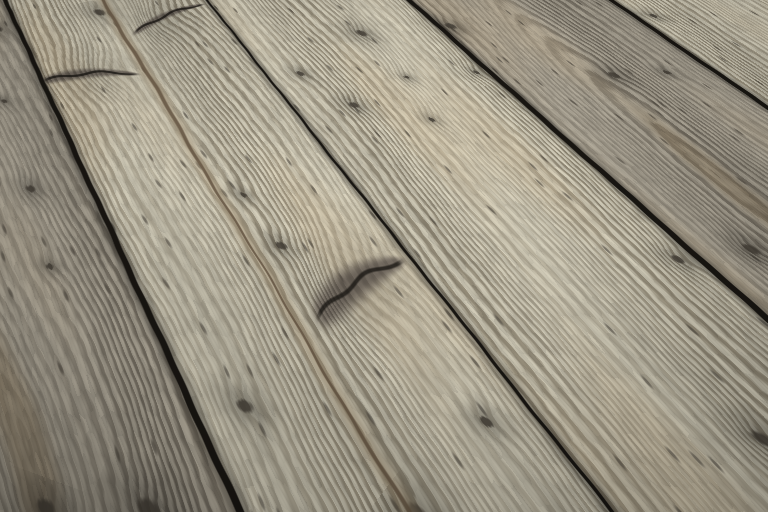
Reproduce this texture procedurally as a Shadertoy shader.

```glsl
// Weathered timber planks in perspective, with grain, knots, scars and dark gaps.

// Plank layout: x = origin + lean * y + plank * (width + spread * y), y downwards
const float ORIGIN = 0.010, LEAN = 0.459, WIDTH = 0.3945, SPREAD = 0.332;
const float DEPTH = 2.83;         // foreshortening along the planks
const float RINGS = 35.0;         // grain lines per plank
const float GAP_HALF = 0.011;     // half gap, in plank widths
const float CRACK_HALF = 0.011;   // half width of the long crack
const float KNOT_SHARE = 0.68;    // hash threshold for small knots
const float CHECK_SHARE = 0.86;   // hash threshold for drying checks

const vec3 PALE = vec3(0.75, 0.73, 0.66);
const vec3 PALE_RING = vec3(0.54, 0.51, 0.44);
const vec3 GREY = vec3(0.62, 0.595, 0.54);
const vec3 GREY_RING = vec3(0.43, 0.405, 0.36);
const vec3 TAN = vec3(0.60, 0.53, 0.42);
const vec3 CRACK = vec3(0.38, 0.32, 0.25);
const vec3 SCAR = vec3(0.37, 0.34, 0.31);
const vec3 KNOT = vec3(0.25, 0.23, 0.20);
const vec3 GAP = vec3(0.09, 0.08, 0.065);

vec2 hash2(vec2 p) {
    return fract(sin(vec2(dot(p, vec2(127.1, 311.7)), dot(p, vec2(269.5, 183.3)))) * 43758.5);
}

// Cellular noise: distance to the nearest point, and that point's random value
vec2 cellular(vec2 p) {
    vec2 cell = floor(p), best = vec2(9.0);
    for (int y = -1; y <= 1; y++)
    for (int x = -1; x <= 1; x++) {
        vec2 id = cell + vec2(x, y);
        float d = length(id + 0.15 + 0.7 * hash2(id) - p);
        if (d < best.x) best = vec2(d, hash2(id + 71.3).x);
    }
    return best;
}

// Curved scar i: x = dark body, y = split at its core, z = pull on the grain
vec3 scar(vec2 plank, int i) {
    float n = float(i), odd = float(i & 1);
    vec2 q = plank - vec2(0.75 - 0.53 * odd, 0.2 + 0.15 * n + 0.45 * n * n);
    float t = q.x / 0.24;
    float across = q.y + (0.75 - 0.6 * odd) * q.x - 0.9 * q.x * q.x + 0.03;
    float taper = sqrt(max(1.0 - t * t, 0.0)) * (1.0 - 0.4 * t);
    float halfWidth = (0.028 + 0.012 * n * n) * taper + 0.001;
    float inside = smoothstep(1.0, 0.75, abs(t));
    float body = inside * smoothstep(1.5, 0.3, abs(across) / halfWidth);
    float core = inside * smoothstep(0.016, 0.004, abs(across + 0.012 * sin(t * 7.0)));
    float pull = exp(-across * across * 22.0) * smoothstep(1.1, 0.2, abs(t));
    return vec3(body, core, pull);
}

void mainImage(out vec4 fragColor, in vec2 fragCoord) {
    vec2 p = vec2(fragCoord.x, iResolution.y - fragCoord.y) / iResolution.y;
    float aspect = iResolution.x / iResolution.y;

    // Plank space: x counts planks, y runs along them
    float w = WIDTH + SPREAD * p.y;
    vec2 plank = vec2((p.x - ORIGIN - LEAN * p.y) / w, DEPTH / WIDTH - DEPTH / w);
    float pixel = 1.0 / (w * iResolution.y);
    float board = floor(plank.x), f = plank.x - board, v = plank.y;
    float grey = 1.0 - step(0.5, mod(board + 1.0, 3.0));

    // Scars and small knots
    vec3 scars = vec3(0.0);
    for (int i = 0; i < 3; i++) scars = max(scars, scar(plank, i));
    vec2 knot = cellular(plank * vec2(3.0, 2.2) + board * 5.0);
    float isKnot = step(KNOT_SHARE, knot.y);
    float knotSize = 0.04 + 0.22 * (knot.y - KNOT_SHARE);

    // Grain: swaying lines, nested arches on the grey planks
    float sway = 0.022 * sin(v * 1.7 + board * 2.1 + f * 3.0)
               + 0.010 * sin(v * 3.9 + board * 5.0 + f * 7.0)
               + 0.002 * sin(v * 17.0 + f * 23.0);
    float g = f + sway + 0.07 * scars.z + 0.025 * isKnot * exp(-knot.x * knot.x * 30.0);
    float arch = length(vec2(g - 0.45, 0.11 * (v - 2.55 + 0.47 * board)));
    g = mix(g, arch, grey);
    vec2 fibre = cellular(vec2(plank.x * 85.0, v * 11.0));
    float ring = fract(RINGS * g + 0.8 * sin(g * 19.0 + board) + 0.22 * fibre.x);
    float fall = max(0.15, RINGS * pixel);
    float line = smoothstep(0.25, 0.7, ring) * (1.0 - smoothstep(1.0 - fall, 1.0, ring));
    line *= 0.72 + 0.28 * sin(f * 9.0 + v * 1.3 + board * 4.0);

    // Wood colour with tan patches, fibres and slow blotches
    vec3 color = mix(mix(PALE, PALE_RING, line), mix(GREY, GREY_RING, line), grey);
    float blotch = sin(f * 6.0 + v * 1.1 + board * 3.0) + sin(v * 2.3 - f * 4.0 + board)
                 + 0.6 * sin(f * 17.0 + v * 0.8);
    color = mix(color, TAN, 0.28 * smoothstep(0.2, 2.0, blotch));
    color = mix(color, TAN * 0.85, 0.5 * grey * smoothstep(0.09, 0.03, arch));
    color *= 1.0 + 0.03 * blotch + 0.10 * (fibre.y - 0.5) - 0.08 * (fibre.x - 0.5);

    // Drying checks
    vec2 check = cellular(vec2(plank.x * 26.0 + sway * 20.0, v * 5.0) + 40.0);
    color = mix(color, KNOT, 0.55 * step(CHECK_SHARE, check.y) * smoothstep(0.22, 0.06, check.x));

    // Knots and scars
    color *= 1.0 - 0.22 * isKnot * exp(-knot.x * knot.x / (knotSize * knotSize * 8.0));
    float ragged = knot.x + 0.03 * (fibre.x - 0.5);
    color = mix(color, KNOT, 0.85 * isKnot * smoothstep(knotSize, knotSize * 0.45, ragged));
    color = mix(color, SCAR * (1.1 - 0.25 * line), 0.85 * scars.x);
    color = mix(color, GAP, 0.75 * scars.y * scars.x);
    color *= 1.0 - 0.10 * scars.z;

    // Long crack down the middle of one plank
    float crackSide = plank.x - 0.485 + 0.01 * v + 0.004 * sin(v * 5.0) + 0.002 * sin(v * 19.0);
    float crackHalf = CRACK_HALF * (0.65 + 0.35 * sin(v * 1.9 + 0.3));
    color = mix(color, TAN, 0.45 * smoothstep(0.05, 0.0, abs(crackSide)));
    color = mix(color, CRACK, 0.85 * smoothstep(crackHalf + pixel, crackHalf * 0.4, abs(crackSide)));

    // Gaps between planks, with worn edges
    float seam = floor(plank.x + 0.5);
    float wobble = 0.0015 * sin(v * 9.0 + seam) + 0.001 * sin(v * 31.0);
    float edge = abs(plank.x - seam + wobble) - GAP_HALF + 0.005 * sin(seam * 1.9);
    color *= 1.0 - 0.30 * smoothstep(0.035, 0.0, edge);
    color = mix(color, GAP, smoothstep(pixel, -pixel, edge));

    // Light falls off towards the corners
    vec2 fromLight = (p - vec2(0.52 * aspect, 0.3)) / vec2(aspect, 1.0);
    color *= 1.06 - 0.42 * dot(fromLight, fromLight);
    fragColor = vec4(clamp(color, 0.0, 1.0), 1.0);
}
```
